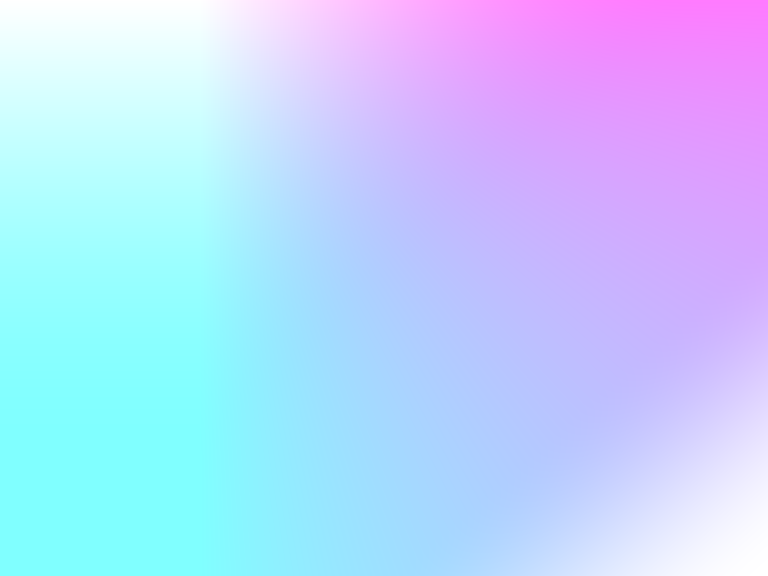
A WebGL 1 fragment shader for this background:

```glsl
precision highp float;

uniform vec2 u_resolution;

#define CYAN vec3(0.5, 1.0, 1.0)
#define MAGENTA vec3(1.0, 0.48, 1.0)
#define WHITE vec3(1.0)
#define MAGENTA_START 0.26
#define MAGENTA_WIDTH 0.64
#define CYAN_HEIGHT 0.8
#define CORNER_SIZE vec2(0.49, 0.59)

const float HALF_PI = 1.570796;

// Colour strength rising from the white upper left corner
float easeOut(float amount) {
  return sin(HALF_PI * clamp(amount, 0.0, 1.0));
}

// White glow fading along the diagonal from the lower right corner
float cornerFade(vec2 uv) {
  vec2 offset = vec2(1.0 - uv.x, uv.y) / CORNER_SIZE;
  return smoothstep(0.0, 1.0, offset.x + offset.y);
}

void main() {
  vec2 uv = gl_FragCoord.xy / u_resolution;

  // Magenta grows to the right, cyan grows downwards
  float magenta = max(uv.x - MAGENTA_START, 0.0) / MAGENTA_WIDTH;
  float cyan = (1.0 - uv.y) / CYAN_HEIGHT;
  float total = magenta + cyan;

  // Blend the hues by their shares, then wash out both corners
  vec3 hue = mix(CYAN, MAGENTA, magenta / max(total, 0.0001));
  float strength = easeOut(total) * cornerFade(uv);
  gl_FragColor = vec4(mix(WHITE, hue, strength), 1.0);
}
```
